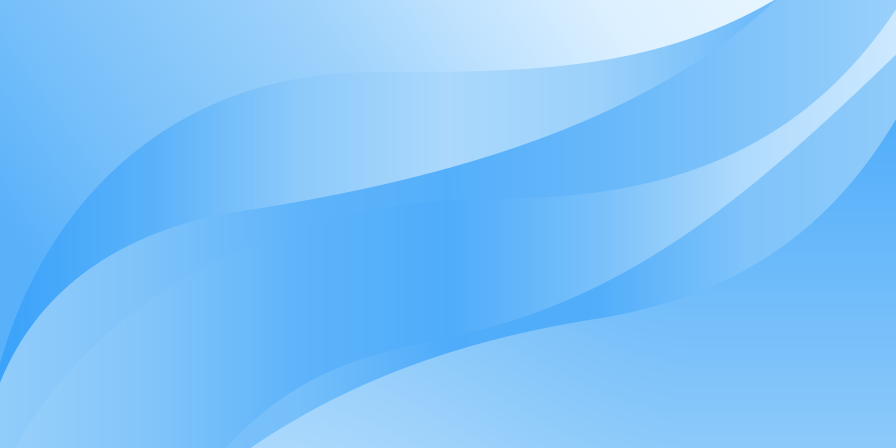
Write a WebGL 2 fragment shader that draws this background.

```glsl
#version 300 es
precision highp float;
// Flowing blue ribbons over a diagonal sky gradient. Each ribbon is the area
// below a pair of joined cubic Beziers, painted from top to bottom, and each
// is shaded by an evenly spaced ramp of tones along the width.
uniform vec2 u_resolution;
out vec4 fragColor;

// Blue tint for a lightness value, from deep azure to near white
vec3 tone(float v) {
    return vec3(v, 0.527 + 0.48 * v, mix(0.98, 1.0, smoothstep(0.5, 0.85, v)));
}

// Piecewise linear ramp through seven stops, x in 0..2
float ramp(float x, float stops[7]) {
    float s = clamp(x * 3.0, 0.0, 5.999);
    int i = int(s);
    return mix(stops[i], stops[i + 1], fract(s));
}

vec2 bezier(vec2 a, vec2 b, vec2 c, vec2 d, float t) {
    float u = 1.0 - t;
    return u * u * u * a + 3.0 * u * u * t * b + 3.0 * u * t * t * c + t * t * t * d;
}

// Height at x of two Beziers that meet at d, found by bisection
float curveHeight(float x, vec2 a, vec2 b, vec2 c, vec2 d, vec2 e, vec2 f, vec2 g) {
    if (x > d.x) { a = d; b = e; c = f; d = g; }
    float lo = 0.0, hi = 1.0;
    for (int i = 0; i < 20; i++) {
        float mid = 0.5 * (lo + hi);
        if (bezier(a, b, c, d, mid).x < x) lo = mid; else hi = mid;
    }
    return bezier(a, b, c, d, 0.5 * (lo + hi)).y;
}

// Smooth coverage of the area below a curve
float below(float y, float height) {
    float d = y - height;
    float width = max(length(vec2(dFdx(d), dFdy(d))), 1e-5);
    return clamp(0.5 - d / width, 0.0, 1.0);
}

void main() {
    vec2 p = gl_FragCoord.xy / u_resolution * vec2(2.0, 1.0);

    // Sky, brightening towards the upper right
    float diagonal = p.x - 0.7 * (1.0 - p.y) + 0.333;
    vec3 color = tone(ramp(diagonal, float[7](0.35, 0.46, 0.54, 0.62, 0.75, 0.86, 0.90)));

    // Upper ribbon, dark on the left and pale in the middle
    float edge = curveHeight(p.x, vec2(0.0, 0.188), vec2(0.104, 0.557), vec2(0.391, 0.839),
        vec2(0.833, 0.839), vec2(1.172, 0.839), vec2(1.458, 0.839), vec2(1.737, 1.005));
    float shade = ramp(p.x, float[7](0.23, 0.35, 0.55, 0.67, 0.61, 0.44, 0.38));
    color = mix(color, tone(shade), below(p.y, edge));

    // Broad middle ribbon
    edge = curveHeight(p.x, vec2(0.0, 0.146), vec2(0.104, 0.401), vec2(0.339, 0.505),
        vec2(0.573, 0.534), vec2(1.042, 0.609), vec2(1.458, 0.740), vec2(1.737, 1.005));
    shade = ramp(p.x, float[7](0.57, 0.49, 0.37, 0.33, 0.40, 0.50, 0.60));
    color = mix(color, tone(shade), below(p.y, edge));

    // Inner fold with a bright right end
    edge = curveHeight(p.x, vec2(0.031, -0.005), vec2(0.208, 0.323), vec2(0.599, 0.557),
        vec2(1.12, 0.557), vec2(1.563, 0.557), vec2(1.823, 0.714), vec2(2.0, 0.979));
    shade = ramp(p.x, float[7](0.60, 0.51, 0.37, 0.31, 0.47, 0.69, 0.80));
    color = mix(color, tone(shade), below(p.y, edge));

    // Thin lower ribbon
    edge = curveHeight(p.x, vec2(0.5, -0.005), vec2(0.677, 0.193), vec2(0.859, 0.214),
        vec2(1.016, 0.25), vec2(1.406, 0.336), vec2(1.667, 0.557), vec2(2.0, 0.878));
    shade = ramp(p.x, float[7](0.50, 0.50, 0.46, 0.31, 0.32, 0.50, 0.56));
    color = mix(color, tone(shade), below(p.y, edge));

    // Ground, lighter at the bottom and towards the left
    edge = curveHeight(p.x, vec2(0.552, -0.005), vec2(0.781, 0.154), vec2(1.042, 0.245),
        vec2(1.354, 0.292), vec2(1.641, 0.344), vec2(1.849, 0.479), vec2(2.0, 0.734));
    shade = 0.36 + 0.31 * (0.61 - p.y) + 0.12 * (1.0 - smoothstep(0.57, 1.56, p.x));
    color = mix(color, tone(shade), below(p.y, edge));

    fragColor = vec4(color, 1.0);
}
```
